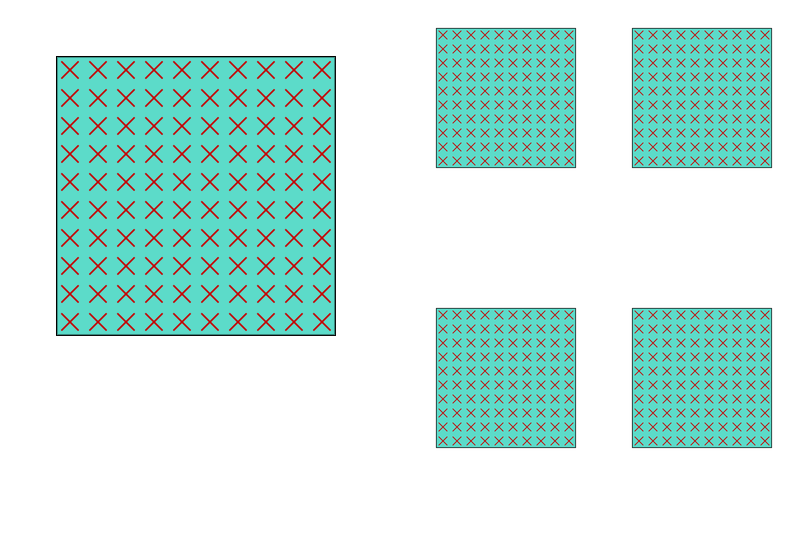
Left, the tile; right, the same tile 2 across and 2 down.
Give the GLSL for this pattern, as a WebGL 2 fragment shader.

```glsl
#version 300 es
precision highp float;

uniform vec2 u_resolution;
out vec4 outColor;

// Layout, in canvas widths
const float CANVAS_ASPECT = 0.6992;
const float PANEL_MARGIN = 0.1430;   // from the left and top edges
const float PANEL_SIZE = 0.7150;
const float BORDER_WIDTH = 0.0034;

// Crosses, in cells
const float CELL_COUNT = 10.0;
const float ARM_LENGTH = 0.438;
const float STROKE_WIDTH = 0.061;

const vec3 PAPER = vec3(1.0);
const vec3 TEAL = vec3(0.36, 0.86, 0.79);
const vec3 RED = vec3(0.78, 0.0, 0.0);
const vec3 BLACK = vec3(0.0);

// Signed distance to an axis-aligned square
float squareDistance(vec2 p, float halfSize) {
    vec2 d = abs(p) - halfSize;
    return length(max(d, 0.0)) + min(max(d.x, d.y), 0.0);
}

// Signed distance to a diagonal cross with flat ends
float crossDistance(vec2 p) {
    p = abs(p);
    float along = (p.x + p.y) * inversesqrt(2.0);
    float across = abs(p.x - p.y) * inversesqrt(2.0);
    return max(across - 0.5 * STROKE_WIDTH, along - ARM_LENGTH);
}

// Antialiased coverage of a shape
float coverage(float dist, float pixel) {
    return clamp(0.5 - dist / pixel, 0.0, 1.0);
}

void main() {
    // Measure from the top left corner, in canvas widths
    float unit = min(u_resolution.x, u_resolution.y * CANVAS_ASPECT);
    float pixel = 1.0 / unit;
    vec2 fromTop = vec2(gl_FragCoord.x, u_resolution.y - gl_FragCoord.y) * pixel;
    vec2 panel = fromTop - PANEL_MARGIN;

    // Grid of crosses
    float cellSize = PANEL_SIZE / CELL_COUNT;
    vec2 cell = fract(panel / cellSize) - 0.5;
    float crossMask = coverage(crossDistance(cell) * cellSize, pixel);
    vec3 color = mix(TEAL, RED, crossMask);

    // Border inside the panel edge, paper outside
    float edge = squareDistance(panel - 0.5 * PANEL_SIZE, 0.5 * PANEL_SIZE);
    color = mix(BLACK, color, coverage(edge + BORDER_WIDTH, pixel));
    color = mix(PAPER, color, coverage(edge, pixel));

    outColor = vec4(color, 1.0);
}
```
